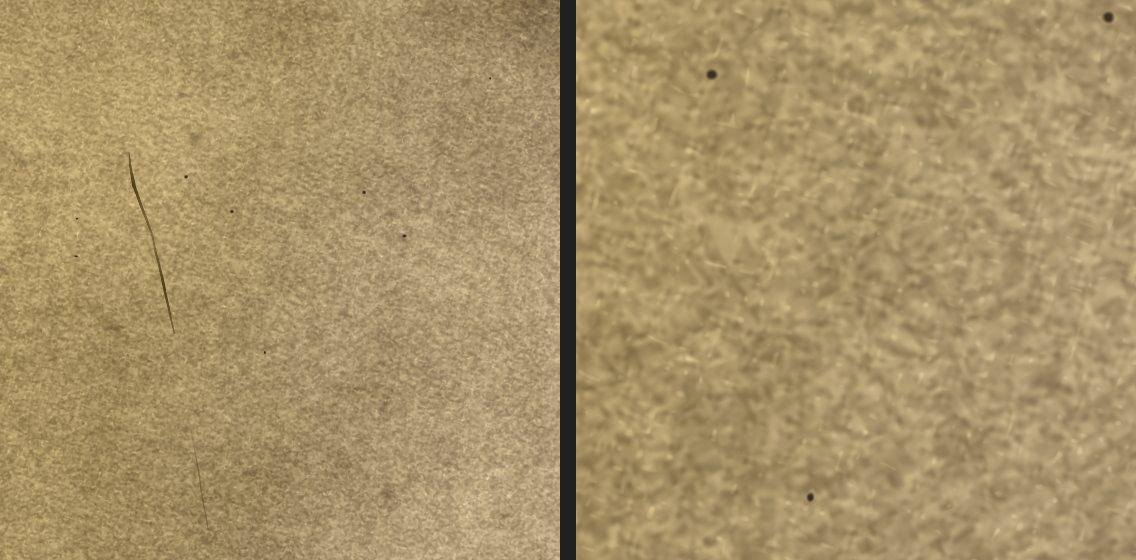
Left: the whole. Right: its middle third, enlarged.
This texture is drawn by a Shadertoy shader. Its source:

```glsl
// Aged tan paper: a yellow-to-grey wash with soft cloudy stains, covered in
// fine, slightly horizontal grain built from lightly warped value noise.
// Dark specks, faint smudges and one long tapering scratch lie on top.

const vec3 YELLOW_TAN = vec3(0.667, 0.577, 0.380);
const vec3 GREY_TAN = vec3(0.662, 0.580, 0.444);
const vec3 TONE_TINT = vec3(1.0, 0.97, 0.82);
const vec3 SPECK_INK = vec3(0.15, 0.11, 0.06);
const vec3 SCRATCH_INK = vec3(0.27, 0.20, 0.07);
const vec3 STAIN_INK = vec3(0.40, 0.33, 0.21);

float hash(vec2 p) {
    return fract(sin(dot(p, vec2(127.1, 311.7))) * 43758.5453);
}

vec2 hash2(vec2 p) {
    return vec2(hash(p), hash(p + 37.7));
}

float noise(vec2 p) {
    vec2 cell = floor(p);
    vec2 f = fract(p);
    f = f * f * (3.0 - 2.0 * f);
    float low = mix(hash(cell), hash(cell + vec2(1.0, 0.0)), f.x);
    float high = mix(hash(cell + vec2(0.0, 1.0)), hash(cell + 1.0), f.x);
    return mix(low, high, f.y);
}

vec2 rotate(vec2 p, float angle) {
    float c = cos(angle), s = sin(angle);
    return vec2(c * p.x - s * p.y, s * p.x + c * p.y);
}

// Layered noise centred on zero.
float clouds(vec2 p, int octaves) {
    float sum = 0.0;
    float weight = 0.5;
    for (int i = 0; i < octaves; i++) {
        sum += weight * (noise(p) - 0.5);
        p = rotate(p, 0.6) * 2.03 + 17.3;
        weight *= 0.55;
    }
    return sum;
}

// Short wavy fibres, finer pits and small bright glints.
float grain(vec2 uv) {
    vec2 warp = vec2(noise(uv * 70.0), noise(uv * 70.0 + 61.0)) - 0.5;
    vec2 p = uv + warp * 0.004;
    float fibres = noise(rotate(p, 0.12) * vec2(125.0, 205.0)) - 0.5;
    float pits = noise(rotate(p, -0.5) * 255.0 + 9.0) - 0.5;
    float glints = smoothstep(0.76, 1.0, noise(rotate(p, 0.3) * 185.0 + 80.0));
    return 0.135 * fibres + 0.145 * pits + 0.10 * glints;
}

float spot(vec2 uv, vec2 centre, vec2 radius, float softness) {
    float d = length((uv - centre) / radius);
    return 1.0 - smoothstep(1.0 - softness, 1.0 + softness, d);
}

// Line from a to b whose half width and strength vary along its length.
float stroke(vec2 uv, vec2 a, vec2 b, vec2 widths, vec2 strengths, float pixel) {
    vec2 ab = b - a;
    float t = clamp(dot(uv - a, ab) / dot(ab, ab), 0.0, 1.0);
    float d = length(uv - a - ab * t);
    float width = mix(widths.x, widths.y, t);
    float edge = max(pixel, 0.0014);
    return mix(strengths.x, strengths.y, t) * (1.0 - smoothstep(width, width + edge, d));
}

float scratch(vec2 uv, float pixel) {
    vec2 p = uv + vec2(0.002 * (noise(uv * 40.0) - 0.5), 0.0);
    vec2 bend = vec2(0.239, 0.668);
    vec2 knee = vec2(0.272, 0.580);
    vec2 belly = vec2(0.292, 0.490);
    vec2 tail = vec2(0.311, 0.405);
    float mark = stroke(p, vec2(0.230, 0.727), bend, vec2(0.0002, 0.0022), vec2(0.5, 0.9), pixel);
    mark = max(mark, stroke(p, bend, knee, vec2(0.0018, 0.0010), vec2(0.9, 0.45), pixel));
    mark = max(mark, stroke(p, knee, belly, vec2(0.0008, 0.0016), vec2(0.4, 0.9), pixel));
    mark = max(mark, stroke(p, belly, tail, vec2(0.0016, 0.0004), vec2(0.9, 0.5), pixel));
    float faint = stroke(p, tail, vec2(0.372, 0.055), vec2(0.0004), vec2(0.45, 0.35), pixel);
    faint *= smoothstep(0.1, 0.65, noise(vec2(uv.y * 14.0, 4.0)));
    return max(mark, faint);
}

void mainImage(out vec4 fragColor, in vec2 fragCoord) {
    vec2 uv = fragCoord / iResolution.xy;
    float pixel = 1.0 / min(iResolution.x, iResolution.y);

    // Broad wash: yellow at the left, grey towards the lower right.
    float wash = uv.x * 0.85 - uv.y * 0.35 + 0.5 * clouds(uv * 3.0, 3);
    vec3 color = mix(YELLOW_TAN, GREY_TAN, smoothstep(-0.15, 0.75, wash));

    // Stains, dim lower middle, dark upper right corner and lighter sides.
    float tone = 0.13 * clouds(uv * 4.0 + 5.0, 4) + 0.11 * clouds(uv * 20.0, 3);
    tone -= 0.065 * spot(uv, vec2(0.38, 0.28), vec2(0.38, 0.24), 0.9);
    tone -= 0.09 * spot(uv, vec2(0.98, 1.0), vec2(0.20, 0.09), 0.9);
    tone += 0.035 * spot(uv, vec2(0.90, 0.25), vec2(0.32, 0.4), 0.9);
    tone += 0.03 * spot(uv, vec2(0.12, 0.65), vec2(0.28, 0.35), 0.9);
    color += (tone + grain(uv)) * TONE_TINT;

    // Scattered smudges with ragged edges.
    vec2 ragged = uv + 0.014 * (vec2(noise(uv * 90.0), noise(uv * 90.0 + 31.0)) - 0.5);
    for (int i = 0; i < 18; i++) {
        vec2 seed = vec2(float(i), 3.0);
        vec2 radius = mix(vec2(0.004), vec2(0.015, 0.010), hash2(seed + 50.0));
        color = mix(color, STAIN_INK, 0.38 * spot(ragged, hash2(seed), radius, 0.8));
    }

    // Small dark specks, slightly uneven in outline.
    vec2 uneven = uv + 0.15 * (ragged - uv);
    for (int i = 0; i < 8; i++) {
        vec2 seed = vec2(float(i), 11.0);
        float size = mix(0.0018, 0.0055, pow(hash(seed + 70.0), 3.0));
        vec2 radius = size * mix(vec2(0.7), vec2(1.2), hash2(seed + 90.0));
        color = mix(color, SPECK_INK, 0.85 * spot(uneven, hash2(seed), radius, 0.55));
    }

    color = mix(color, SCRATCH_INK, scratch(uv, pixel));
    fragColor = vec4(clamp(color, 0.0, 1.0), 1.0);
}
```
